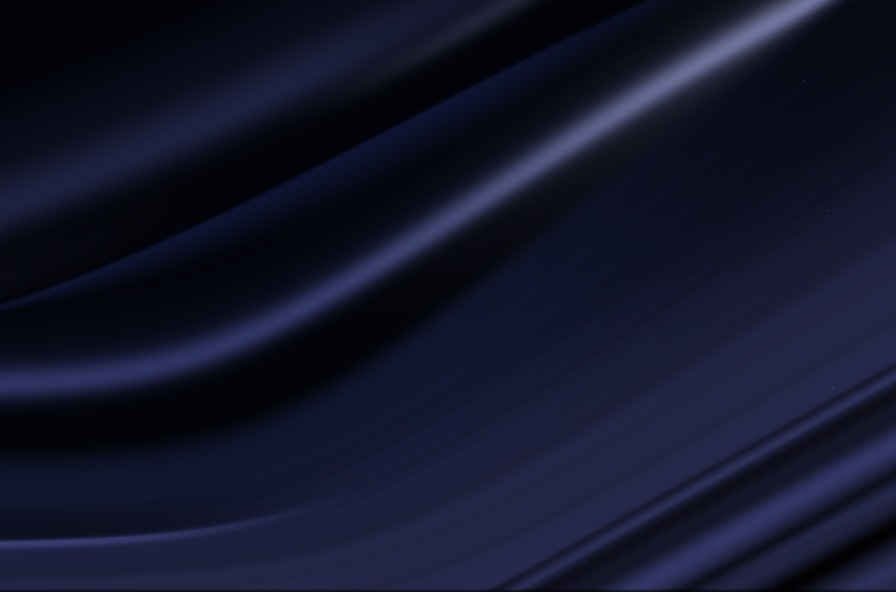
Reproduce this background procedurally as a Shadertoy shader.

```glsl
const vec3 INK = vec3(0.010, 0.017, 0.045);
const vec3 NAVY = vec3(0.070, 0.090, 0.195);
const vec3 VIOLET = vec3(0.135, 0.145, 0.270);
const vec3 BAND_BLUE = vec3(0.045, 0.062, 0.155);
const vec3 SHEEN_BLUE = vec3(0.185, 0.195, 0.345);
const vec3 SHEEN_PALE = vec3(0.380, 0.390, 0.500);
const vec3 SMOKE = vec3(0.120, 0.125, 0.170);
const float STREAK_DEPTH = 0.30;
const float STREAK_SCALE = 8.0;
const float SPECK_RADIUS = 0.0025;
const int SPECK_COUNT = 4;

float hash(float n) {
    return fract(sin(n * 127.1) * 43758.5453);
}

float noise(float x) {
    float cell = floor(x);
    float f = fract(x);
    return mix(hash(cell), hash(cell + 1.0), f * f * (3.0 - 2.0 * f));
}

// Flat on the left, bending into a straight climb after the start
float bend(float x, float start, float softness) {
    return softness * log(1.0 + exp((x - start) / softness));
}

// Bell profile with separate widths above and below its crest
float fold(float d, float above, float below) {
    float q = d / (d > 0.0 ? above : below);
    return exp(-q * q);
}

// Dim folds of the upper left corner
vec3 upperFolds(vec2 p) {
    float d = p.y - (0.645 + 0.57 * p.x + 0.26 * p.x * p.x);
    float fade = 1.0 - 0.35 * smoothstep(0.3, 0.55, p.x);
    vec3 col = INK * 0.8;
    col += VIOLET * 0.78 * fade * fold(d, 0.075, 0.045);
    col += NAVY * 0.22 * fold(d - 0.13, 0.05, 0.04);
    col += SMOKE * 0.9 * smoothstep(0.3, 0.56, p.x) * fold(d + 0.06, 0.025, 0.022);
    col += SMOKE * 0.18 * (1.0 - smoothstep(0.0, 0.25, p.x)) * fold(d + 0.12, 0.04, 0.03);
    return col;
}

// Blue band under a crisp edge, then the bright ridge and its shadow
vec3 ridgeFolds(vec2 p, float bandDepth) {
    float x = p.x;
    float thickness = 0.012 + 0.09 * max(sin(3.7 * x), 0.0);
    vec3 col = INK * 0.75;
    col += BAND_BLUE * (1.0 - smoothstep(0.0, thickness, bandDepth))
         * (1.0 - 0.4 * smoothstep(0.5, 0.75, x));

    float bow = max(x - 0.6, 0.0);
    float d = p.y - (0.345 + bend(x, 0.221, 0.08) - 0.3 * bow * bow);
    float right = smoothstep(0.35, 0.9, x);
    vec3 sheen = mix(SHEEN_BLUE, SHEEN_PALE, smoothstep(0.2, 0.9, x));
    col += sheen * 0.78 * fold(d, 0.030, 0.026);
    col += mix(NAVY * 0.55, SMOKE, right) * fold(d, 0.095, 0.035) * 0.75;
    col += SMOKE * 0.85 * right * fold(d + 0.02, 0.02, 0.11);
    return col;
}

// Tight pleats of the lower right corner, as a brightness factor
float pleats(vec2 p) {
    float w = p.y - 0.85 * (p.x - 0.553);
    float light = 1.0;
    light -= 0.65 * fold(w + 0.045, 0.020, 0.030);
    light -= 0.35 * fold(w + 0.088, 0.018, 0.018);
    light += 0.30 * fold(w + 0.018, 0.007, 0.007);
    light -= 0.40 * fold(w - 0.002, 0.008, 0.008);
    light += 0.35 * fold(w + 0.130, 0.022, 0.020);
    light -= 0.60 * fold(w + 0.180, 0.018, 0.016);
    light -= 0.96 * fold(w + 0.270, 0.028, 0.032);
    light += 0.30 * fold(w + 0.340, 0.020, 0.025);
    return max(light, 0.03);
}

// Broad lower sheet with streaks running along the flow
vec3 lowerSheet(vec2 p, float upperEdge) {
    float crease = 0.08 + 1.05 * bend(p.x, 0.36, 0.10);
    float d = p.y - crease;
    float t = d / (upperEdge - crease);
    vec3 col = mix(VIOLET, NAVY, smoothstep(-0.7, 0.6, t));
    col *= 1.0 - 0.58 * smoothstep(0.45, 1.0, p.x) * smoothstep(-0.9, 0.7, t);

    float streak = 0.65 * noise(t * STREAK_SCALE + 3.0)
                 + 0.35 * noise(t * STREAK_SCALE * 2.7 + 19.0);
    col *= 1.0 + STREAK_DEPTH * (streak - 0.5);

    float left = 1.0 - smoothstep(0.05, 0.45, p.x);
    col *= 1.0 - 0.45 * left * fold(d - 0.012, 0.045, 0.010);
    col += SHEEN_BLUE * 0.75 * left * fold(d, 0.004, 0.010);
    return col * pleats(p);
}

// Faint dust on the right side
float specks(vec2 p) {
    float aspect = iResolution.x / iResolution.y;
    float sum = 0.0;
    for (int i = 0; i < SPECK_COUNT; i++) {
        float id = float(i) + 1.0;
        vec2 center = vec2(0.88 + 0.1 * hash(id), hash(id + 31.0));
        float r = length((p - center) * vec2(aspect, 1.0));
        sum += 1.0 - smoothstep(0.0, SPECK_RADIUS, r);
    }
    return sum;
}

void mainImage(out vec4 fragColor, in vec2 fragCoord) {
    vec2 p = fragCoord / iResolution.xy;
    float x = p.x;
    float bandEdge = 0.484 + x * (0.5 + x * (0.62 - 0.45 * x));
    float sheetEdge = 0.22 + 1.22 * bend(x, 0.292, 0.08);

    // Stack the layers from back to front
    vec3 col = upperFolds(p);
    float bandMask = 1.0 - smoothstep(-0.006, 0.006, p.y - bandEdge);
    col = mix(col, ridgeFolds(p, bandEdge - p.y), bandMask);
    float sheetMask = 1.0 - smoothstep(-0.035, 0.03, p.y - sheetEdge);
    col = mix(col, lowerSheet(p, sheetEdge), sheetMask);

    col += SMOKE * specks(p);
    col *= mix(0.4, 1.0, smoothstep(0.0, 0.007, p.y));
    fragColor = vec4(clamp(col, 0.0, 1.0), 1.0);
}
```
